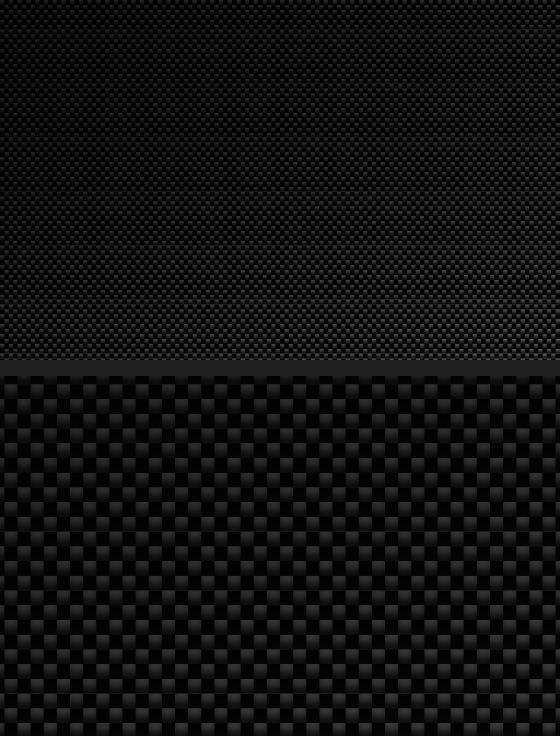
Top: the whole. Bottom: its middle third, enlarged.
This texture is drawn by a Shadertoy shader. Its source:

```glsl
// Dark carbon-fibre weave: a fine checker of glossy tows under a soft sheen.

const vec2  REPEATS      = vec2(64.0, 36.667); // weave periods across and down
const vec3  GAP_COLOR    = vec3(0.010);        // recessed cells
const vec3  TOW_SHADE    = vec3(0.068);        // lower end of a raised cell
const vec3  TOW_SHINE    = vec3(0.235);        // upper end of a raised cell
const float GAP_GLOW     = 0.012;              // faint rise inside recessed cells
const float SIDE_FALLOFF = 0.20;               // darkening at the sides of a tow
const float CELL_JITTER  = 0.06;               // brightness change between cells
const float SHEEN_MIN    = 0.48;               // light at the dim upper left
const float SHEEN_RIGHT  = 0.34;               // light gained towards the right
const float SHEEN_BOTTOM = 0.66;               // light gained towards the bottom

// Sineless hash, 0 to 1
float hash(vec2 p) {
    vec3 q = fract(vec3(p.xyx) * 0.1031);
    q += dot(q, q.yzx + 33.33);
    return fract((q.x + q.y) * q.z);
}

// Square wave of -1 and 1 on alternate unit cells, with edges one pixel soft
float softSquare(float x, float pixel) {
    float edge = abs(fract(x + 0.5) - 0.5);
    float side = mod(floor(x), 2.0) < 0.5 ? 1.0 : -1.0;
    return side * clamp(2.0 * edge / pixel, 0.0, 1.0);
}

// Broad light over the whole sheet, strongest at the lower right
float sheen(vec2 uv) {
    float bottom = 1.0 - uv.y;
    return SHEEN_MIN
         + SHEEN_RIGHT * uv.x
         + SHEEN_BOTTOM * bottom * bottom * (0.75 + 0.25 * uv.x);
}

void mainImage(out vec4 fragColor, in vec2 fragCoord) {
    vec2 uv = fragCoord / iResolution.xy;

    // Two cells make one period; rows are counted from the top
    vec2 weave = vec2(uv.x, 1.0 - uv.y) * REPEATS * 2.0;
    vec2 pixel = REPEATS * 2.0 / iResolution.xy;
    vec2 cell  = floor(weave);
    vec2 local = fract(weave);

    // Raised cells alternate with recessed ones
    float raised = 0.5 + 0.5 * softSquare(weave.x, pixel.x)
                             * softSquare(weave.y, pixel.y);

    // Each tow shines near its top and curves away at its sides
    float shine     = 1.0 - smoothstep(0.10, 0.95, local.y);
    float across    = 2.0 * local.x - 1.0;
    float curvature = 1.0 - SIDE_FALLOFF * across * across;
    float jitter    = 1.0 + CELL_JITTER * (hash(cell) - 0.5);
    vec3 tow = mix(TOW_SHADE, TOW_SHINE, shine) * curvature * jitter;
    vec3 gap = GAP_COLOR + GAP_GLOW * local.y * local.y;

    vec3 color = mix(gap, tow, raised) * sheen(uv);
    fragColor = vec4(color, 1.0);
}
```
